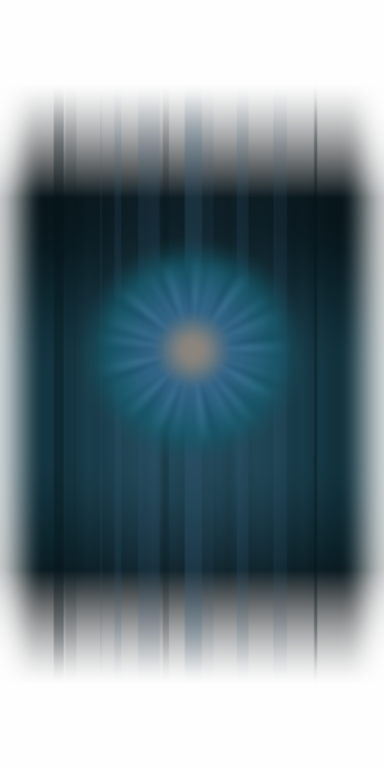
Give the GLSL for this background, as a Shadertoy shader.

```glsl
// Soft-edged vertical bar
float bar(float x, float center, float halfWidth) {
    return 1.0 - smoothstep(halfWidth - 0.003, halfWidth + 0.003, abs(x - center));
}

// Center, half width and strength (negative is dark) of the curtain bars
const vec3 BARS[12] = vec3[12](
    vec3(0.153, 0.013, -0.32), vec3(0.185, 0.014, -0.12),
    vec3(0.263, 0.002, 0.14), vec3(0.307, 0.009, 0.15),
    vec3(0.388, 0.028, 0.17), vec3(0.432, 0.008, -0.18),
    vec3(0.504, 0.022, 0.20), vec3(0.518, 0.038, 0.12),
    vec3(0.632, 0.015, 0.17), vec3(0.714, 0.002, 0.12),
    vec3(0.731, 0.016, 0.13), vec3(0.822, 0.004, -0.35)
);

void mainImage(out vec4 fragColor, in vec2 fragCoord) {
    vec2 uv = fragCoord / iResolution.xy;
    vec2 p = (fragCoord - iResolution.xy * vec2(0.502, 0.544)) / iResolution.x;
    float side = abs(uv.x - 0.5);

    // Dark teal backdrop, brightest around the middle
    float across = 1.0 - smoothstep(0.10, 0.42, side);
    float along = 1.0 - smoothstep(0.05, 0.27, abs(uv.y - 0.46));
    vec3 color = mix(vec3(0.025, 0.085, 0.105), vec3(0.07, 0.20, 0.245), along);
    color += vec3(0.06, 0.075, 0.095) * across * (0.45 + 0.55 * along);

    // Faint fine folds
    color *= 1.0 + 0.03 * sin(uv.x * 83.0 + 2.0 * sin(uv.x * 31.0));

    // Neutral shade towards the top and bottom
    float edgeY = min(uv.y, 1.0 - uv.y);
    float coverY = pow(clamp((edgeY - 0.108) / 0.15, 0.0, 1.0), 1.3);
    color = mix(color, vec3(0.07, 0.08, 0.085), 0.8 * (1.0 - smoothstep(0.20, 0.275, edgeY)));

    // White frame with blurred edges
    float coverX = mix(0.22, 1.0, smoothstep(-0.01, 0.115, 0.5 - side));
    coverX *= mix(smoothstep(-0.02, 0.09, 0.5 - side), 1.0, coverY);
    color = mix(vec3(0.995), color, coverX * coverY);

    // Bars run on into the pale fade
    float barReach = smoothstep(0.105, 0.20, edgeY);
    for (int i = 0; i < 12; i++) {
        float amount = bar(uv.x, BARS[i].x, BARS[i].y) * BARS[i].z * barReach;
        vec3 tint = amount > 0.0 ? vec3(0.22, 0.38, 0.50) : vec3(0.01, 0.07, 0.09);
        color = mix(color, tint, abs(amount));
    }

    // Round glow: teal rim, blue body
    float r = length(p);
    float angle = atan(p.y, p.x);
    color = mix(color, vec3(0.07, 0.35, 0.41), 0.85 * (1.0 - smoothstep(0.19, 0.305, r)));
    color = mix(color, vec3(0.20, 0.395, 0.535), 0.92 * (1.0 - smoothstep(0.10, 0.26, r)));

    // Rays from layered sines
    float rays = sin(angle * 21.0 + 0.6) + 0.7 * sin(angle * 13.0 + 2.1) + 0.5 * sin(angle * 34.0);
    float rayZone = smoothstep(0.06, 0.15, r) * (1.0 - smoothstep(0.17, 0.27, r));
    color += vec3(0.018, 0.020, 0.022) * rays * rayZone;

    // Warm grey core
    color = mix(color, vec3(0.54, 0.52, 0.49), 1.0 - smoothstep(0.015, 0.115, r));

    fragColor = vec4(color, 1.0);
}
```
